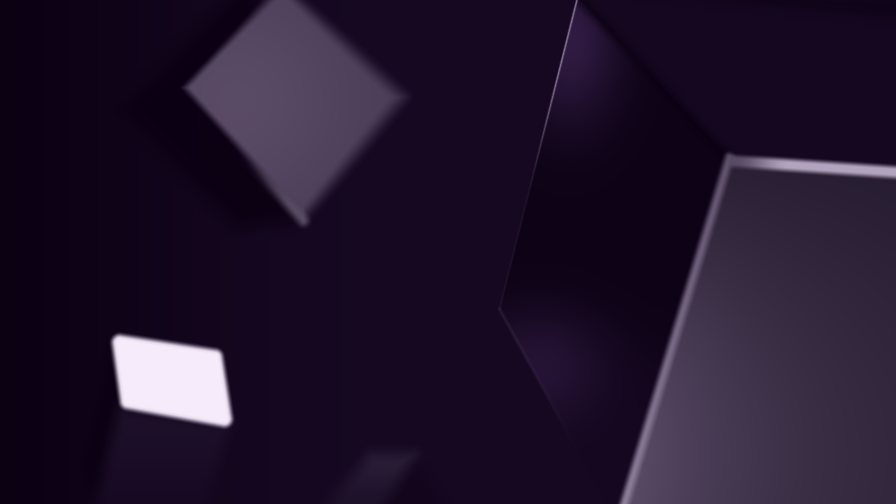
This background is drawn by a WebGL 2 fragment shader. Its source:

```glsl
#version 300 es
precision highp float;

uniform vec2 u_resolution;
out vec4 fragColor;

// Palette, dark to light
const vec3 VOID  = vec3(0.04, 0.00, 0.07);
const vec3 BASE  = vec3(0.085, 0.03, 0.13);
const vec3 DUSK  = vec3(0.18, 0.13, 0.23);
const vec3 MAUVE = vec3(0.35, 0.29, 0.40);
const vec3 LILAC = vec3(0.70, 0.64, 0.75);
const vec3 WHITE = vec3(0.96, 0.92, 0.98);

// Focus: half-width of the soft edge, in canvas heights
const float SHARP = 0.003;
const float SOFT  = 0.010;
const float BLUR  = 0.024;
const float ASPECT = 16.0 / 9.0;

// Corners of the large block
const vec2 APEX   = vec2(1.146, 1.005);
const vec2 CORNER = vec2(1.447, 0.687);
const vec2 ELBOW  = vec2(0.991, 0.387);
const vec2 FOOT   = vec2(1.226, -0.042);
const vec2 RIM_END = vec2(1.900, 0.650);

// Corners of the floating cube
const vec2 CUBE_TOP    = vec2(0.560, 1.035);
const vec2 CUBE_RIGHT  = vec2(0.806, 0.808);
const vec2 CUBE_BOTTOM = vec2(0.602, 0.562);
const vec2 CUBE_LEFT   = vec2(0.361, 0.826);

// x: distance to the segment, y: position along it from 0 to 1
vec2 segment(vec2 p, vec2 a, vec2 b) {
    vec2 ab = b - a;
    float t = clamp(dot(p - a, ab) / dot(ab, ab), 0.0, 1.0);
    return vec2(length(p - a - ab * t), t);
}

// Signed distance to a quadrilateral
float quad(vec2 p, vec2 a, vec2 b, vec2 c, vec2 d) {
    vec2 v[4] = vec2[4](a, b, c, d);
    float dist = 1e3, side = 1.0;
    for (int i = 0; i < 4; i++) {
        vec2 s = v[i], e = v[(i + 1) % 4], edge = e - s, w = p - s;
        dist = min(dist, segment(p, s, e).x);
        bvec3 c3 = bvec3(p.y >= s.y, p.y < e.y, edge.x * w.y > edge.y * w.x);
        if (all(c3) || !any(c3)) side = -side;
    }
    return side * dist;
}

float cover(float d, float blur) {
    float w = max(blur, 0.75 / u_resolution.y);
    return 1.0 - smoothstep(-w, w, d);
}

// Round pool of light
float pool(vec2 p, vec2 center, vec2 size) {
    vec2 q = (p - center) / size;
    return exp(-dot(q, q));
}

vec3 floatingCube(vec3 col, vec2 p) {
    float shade = quad(p, vec2(0.243, 0.782), vec2(0.50, 1.05), CUBE_BOTTOM, vec2(0.468, 0.548));
    col = mix(col, VOID, 0.9 * cover(shade, 0.035));
    float face = quad(p, CUBE_TOP, CUBE_RIGHT, CUBE_BOTTOM, CUBE_LEFT);
    vec3 lit = mix(DUSK, MAUVE, 0.65 + 0.35 * pool(p, vec2(0.47, 0.80), vec2(0.22)));
    col = mix(col, lit, cover(face + 0.004, mix(SOFT, BLUR, smoothstep(0.4, 0.75, p.x))));
    vec2 bevel = segment(p, CUBE_LEFT, CUBE_BOTTOM);
    return mix(col, LILAC, 0.35 * smoothstep(0.45, 0.95, bevel.y) * cover(bevel.x - 0.010, SOFT));
}

vec3 glowingBlock(vec3 col, vec2 p) {
    float side = quad(p, vec2(0.225, 0.31), vec2(0.26, 0.18), vec2(0.20, -0.08), vec2(0.17, 0.08));
    col = mix(col, VOID, 0.85 * cover(side, BLUR));
    float front = quad(p, vec2(0.236, 0.19), vec2(0.455, 0.155), vec2(0.39, -0.08), vec2(0.17, -0.08));
    col = mix(col, mix(BASE, DUSK, 0.32 * smoothstep(-0.05, 0.2, p.y)), cover(front, BLUR));
    float top = quad(p, vec2(0.238, 0.320), vec2(0.426, 0.291), vec2(0.445, 0.169), vec2(0.254, 0.204));
    vec3 glow = mix(LILAC, WHITE, smoothstep(0.008, -0.012, top - 0.016));
    return mix(col, glow, cover(top - 0.016, 0.007));
}

vec3 distantBlock(vec3 col, vec2 p) {
    float side = quad(p, vec2(0.82, 0.10), vec2(0.90, -0.03), vec2(0.72, -0.06), vec2(0.76, 0.0));
    col = mix(col, VOID, 0.35 * cover(side, BLUR));
    float face = quad(p, vec2(0.735, 0.10), vec2(0.825, 0.10), vec2(0.74, -0.04), vec2(0.62, -0.04));
    return mix(col, DUSK, mix(0.35, 0.85, smoothstep(0.0, 0.1, p.y)) * cover(face, BLUR));
}

vec3 largeBlock(vec3 col, vec2 p) {
    // Upper face with its shadowed seam
    float upper = quad(p, APEX, vec2(1.9, 1.005), RIM_END, CORNER);
    vec3 upperTone = mix(VOID, BASE, 0.85 - 0.4 * smoothstep(-0.02, 0.02, p.y - 1.14 + 0.1 * p.x));
    col = mix(col, upperTone, cover(upper, SOFT));
    // Left face, lit faintly near its outer corners
    float left = quad(p, APEX, CORNER, FOOT, ELBOW);
    vec3 leftTone = mix(VOID, BASE, 0.25 + 0.6 * smoothstep(0.45, 0.1, p.y));
    leftTone += DUSK * 0.75 * pool(p, vec2(1.13, 0.92), vec2(0.10, 0.16));
    leftTone += DUSK * 0.45 * pool(p, vec2(1.07, 0.28), vec2(0.13, 0.11));
    col = mix(col, leftTone, cover(left, SHARP));
    vec2 seam = segment(p, APEX, CORNER);
    col = mix(col, VOID, 0.85 * cover(seam.x - 0.006, 0.016));
    vec2 outer = segment(p, APEX, ELBOW);
    col = mix(col, LILAC, mix(0.95, 0.10, smoothstep(0.2, 0.65, outer.y)) * cover(outer.x - 0.001, SHARP));
    vec2 lower = segment(p, ELBOW, FOOT);
    col = mix(col, MAUVE, 0.55 * (1.0 - smoothstep(0.0, 0.75, lower.y)) * cover(lower.x, 0.007));
    // Front face and its bright bevels
    float front = quad(p, CORNER, RIM_END, vec2(1.9, -0.1), FOOT);
    vec2 bevel = segment(p, CORNER, FOOT);
    float light = exp(-2.6 * bevel.x) * smoothstep(0.85, 0.0, p.y);
    col = mix(col, mix(DUSK * 0.78, MAUVE, light), cover(front, SOFT));
    col = mix(col, mix(MAUVE, LILAC, 0.15 + 0.55 * bevel.y), 0.9 * cover(bevel.x - 0.008, 0.008));
    vec2 rim = segment(p, CORNER + vec2(0.01, -0.007), RIM_END);
    return mix(col, mix(MAUVE, LILAC, smoothstep(0.0, 0.25, rim.y)), cover(rim.x - 0.011, 0.007));
}

void main() {
    vec2 p = gl_FragCoord.xy / u_resolution * vec2(ASPECT, 1.0);
    vec3 col = mix(VOID, BASE, smoothstep(-0.15, 0.75, p.x));
    col = floatingCube(col, p);
    col = distantBlock(col, p);
    col = glowingBlock(col, p);
    col = largeBlock(col, p);
    fragColor = vec4(col, 1.0);
}
```
